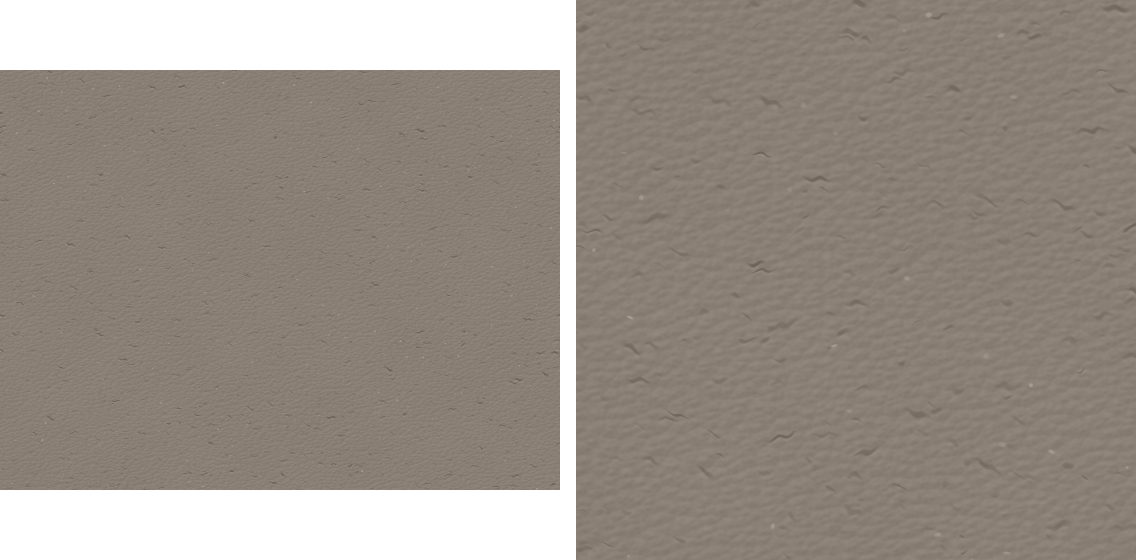
Left, the full canvas; right, a detail of the centre.
Write a three.js fragment shader that draws this texture.

```glsl
// A band of fine taupe plaster between white margins: wrapped cellular noise
// is lit as a shallow relief, then short dark chips and tiny pale specks are
// scattered over it in jittered cells that repeat across the canvas.
varying vec2 vUv;

vec2 hash2(vec2 p) {
  vec3 q = fract(vec3(p.xyx) * vec3(0.1031, 0.1030, 0.0973));
  q += dot(q, q.yzx + 33.33);
  return fract((q.xx + q.yz) * q.zy);
}

vec2 rotate(vec2 p, float angle) {
  float c = cos(angle), s = sin(angle);
  return vec2(c * p.x + s * p.y, c * p.y - s * p.x);
}

// Distance to the nearest grain, stretched along a slight upward slant.
float cellular(vec2 uv, vec2 count) {
  vec2 p = uv * count;
  float nearest = 4.0;
  for (int j = -1; j <= 1; j++) {
    for (int i = -1; i <= 1; i++) {
      vec2 id = floor(p) + vec2(float(i), float(j));
      vec2 d = rotate(id + hash2(mod(id, count)) - p, 0.4) * vec2(0.8, 1.2);
      nearest = min(nearest, dot(d, d));
    }
  }
  return sqrt(nearest);
}

// Scattered ellipses: x is their coverage, y a paler rim just below them.
vec2 chips(vec2 uv, vec2 count, float share, vec2 radius, float seed) {
  vec2 p = uv * count;
  vec2 cover = vec2(0.0);
  for (int j = -1; j <= 1; j++) {
    for (int i = -1; i <= 1; i++) {
      vec2 id = floor(p) + vec2(float(i), float(j));
      vec2 key = mod(id, count) + seed;
      vec2 pick = hash2(key + 71.0);
      vec2 d = rotate((p - id - hash2(key)) / count, mix(-0.55, 0.35, pick.y));
      vec2 size = radius * (0.45 + 0.75 * hash2(key + 137.0));
      float body = 1.0 - smoothstep(0.4, 1.3, length(d / size));
      float rim = 1.0 - smoothstep(0.4, 1.3, length((d + vec2(0.0, 1.6 * size.y)) / size));
      float strength = step(pick.x, share) * mix(0.35, 1.0, pick.x / share);
      cover = max(cover, strength * vec2(body, rim));
    }
  }
  return cover;
}

// Broad, barely visible unevenness from whole-number waves.
float mottling(vec2 uv) {
  vec2 a = 6.2832 * uv;
  return sin(2.0 * a.x + 3.0 * a.y + sin(3.0 * a.x))
       + 0.7 * sin(5.0 * a.x - 4.0 * a.y + 2.0 * sin(2.0 * a.y))
       + 0.5 * sin(9.0 * a.y + 7.0 * a.x + sin(6.0 * a.x));
}

void main() {
  // Ragged outlines for the chips
  vec2 a = 6.2832 * vUv;
  vec2 ragged = vUv + 0.0009 * vec2(sin(83.0 * a.y + 41.0 * a.x),
                                   sin(97.0 * a.x + 2.0 * sin(29.0 * a.y)));

  // Relief lit from the upper left, with finer grit on top
  vec2 light = vec2(-0.0005, 0.0008);
  float relief = cellular(vUv + light, vec2(120.0, 170.0))
               - cellular(vUv - light, vec2(120.0, 170.0));
  float grit = cellular(vUv, vec2(290.0, 310.0)) - 0.48;
  float shade = 0.055 * relief + 0.03 * grit + 0.002 * mottling(vUv);
  vec3 plaster = vec3(0.54, 0.50, 0.46) + shade;

  // Dark chips with pale lower rims, then mineral specks
  vec2 large = chips(ragged, vec2(36.0, 54.0), 0.22, vec2(0.0085, 0.0018), 0.0);
  vec2 small = chips(ragged, vec2(70.0, 90.0), 0.22, vec2(0.0045, 0.0014), 211.0);
  float speck = chips(vUv, vec2(40.0), 0.16, vec2(0.0022, 0.0017), 419.0).x;
  plaster += 0.025 * large.y + 0.015 * small.y;
  plaster = mix(plaster, vec3(0.37, 0.335, 0.30), max(0.65 * large.x, 0.4 * small.x));
  plaster = mix(plaster, vec3(0.71, 0.68, 0.64), 0.65 * speck);

  // White margins above and below
  float band = 1.0 - smoothstep(0.374, 0.376, abs(vUv.y - 0.5));
  gl_FragColor = vec4(mix(vec3(1.0), plaster, band), 1.0);
}
```
